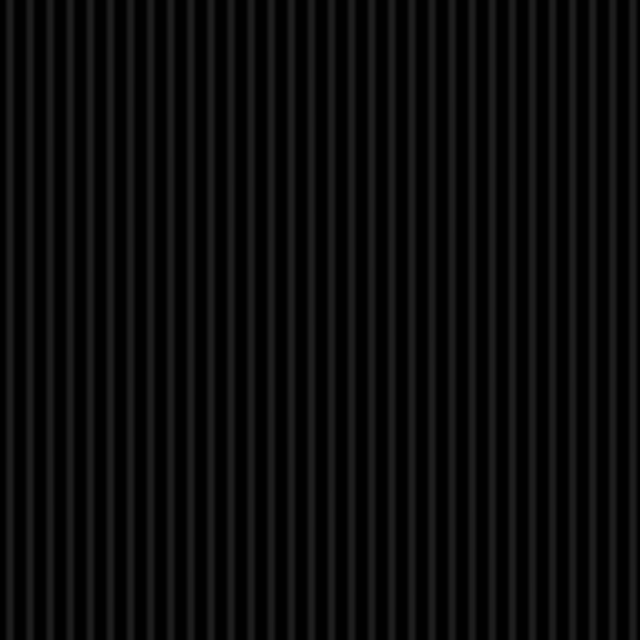
This pattern is drawn by a WebGL 2 fragment shader. Its source:

```glsl
#version 300 es
precision highp float;

uniform vec2 u_resolution;
out vec4 fragColor;

const float REPEATS = 31.85;
const float FIRST_CENTER = 0.0156;   // canvas units
const float CORE_HALF_WIDTH = 0.07;  // fractions of one repeat
const float FADE_HALF_WIDTH = 0.29;
const vec3 GROOVE_COLOR = vec3(0.004);
const vec3 RIB_COLOR = vec3(0.116);

// Distance to the nearest rib center, as a fraction of one repeat.
float ribDistance(float x, float repeats, float firstCenter) {
    return abs(fract((x - firstCenter) * repeats + 0.5) - 0.5);
}

// Flat core with soft shoulders, widened by the pixel footprint.
float softRib(float dist, float core, float fade, float footprint) {
    return 1.0 - smoothstep(core - 0.5 * footprint, fade + 0.5 * footprint, dist);
}

// Faint layered sines that vary the tone along and between ribs.
float toneVariation(vec2 p, float amount) {
    float waves = sin(p.x * 41.0 + p.y * 2.0) + 0.5 * sin(p.x * 97.0 - p.y * 5.0);
    return 1.0 + amount * waves;
}

void main() {
    vec2 uv = gl_FragCoord.xy / u_resolution;
    float footprint = REPEATS / u_resolution.x;

    float dist = ribDistance(uv.x, REPEATS, FIRST_CENTER);
    float rib = softRib(dist, CORE_HALF_WIDTH, FADE_HALF_WIDTH, footprint);

    vec3 color = mix(GROOVE_COLOR, RIB_COLOR * toneVariation(uv, 0.015), rib);
    fragColor = vec4(color, 1.0);
}
```
